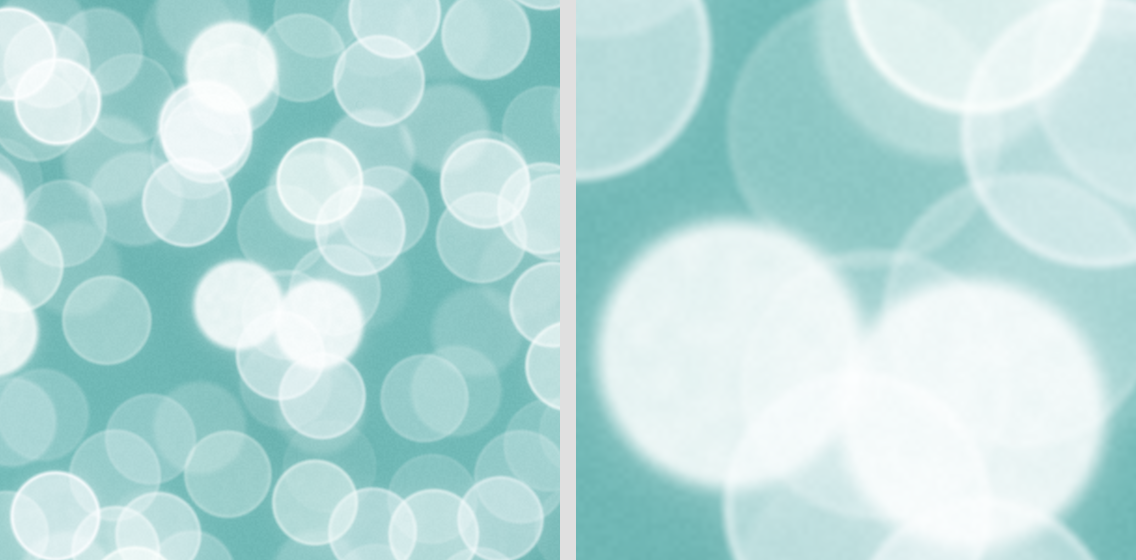
Left, the full canvas; right, a detail of the centre.
This background is drawn by a WebGL 2 fragment shader. Its source:

```glsl
#version 300 es
precision highp float;
// Out-of-focus light discs over a teal ground. Faint discs scatter on a
// jittered grid, bright ones lie above in overlapping clusters of two;
// each has a soft edge, a thin bright rim, a glow and mottled light inside.

uniform vec2 u_resolution;
out vec4 fragColor;

const float TAU = 6.2831853;

vec3 hash3(vec2 cell) {
    vec3 q = fract(vec3(cell.xyx) * vec3(0.1031, 0.1030, 0.0973));
    q += dot(q, q.yxz + 33.33);
    return fract((q.xxy + q.yzz) * q.zyx);
}

float valueNoise(vec2 p) {
    vec2 i = floor(p), f = fract(p);
    f = f * f * (3.0 - 2.0 * f);
    float low = mix(hash3(i).x, hash3(i + vec2(1, 0)).x, f.x);
    float high = mix(hash3(i + vec2(0, 1)).x, hash3(i + vec2(1, 1)).x, f.x);
    return mix(low, high, f.y);
}

// Blends one disc of light over the colour; power is its opacity.
vec3 addDisc(vec3 color, vec2 offset, float power, vec3 rnd, float pixel) {
    float radius = mix(0.077, 0.084, rnd.x);
    float edge = length(offset) - radius;
    if (edge > 0.08) return color;

    float softness = smoothstep(0.55, 1.0, rnd.y);
    float blur = max(mix(0.0035, 0.011, softness), pixel);
    float body = 1.0 - smoothstep(-blur, blur, edge);
    float ring = (edge + 0.004) / max(0.0035, pixel);
    float rim = exp(-ring * ring) * (1.0 - softness);
    float glow = exp(-max(edge, 0.0) / 0.012) * (1.0 - body);

    float mottle = valueNoise(offset * 70.0 + rnd.xy * 90.0) - 0.5;
    float alpha = body * power * (1.0 + 0.07 * mottle);
    alpha += rim * power * (0.15 + 0.35 * power) + glow * power * power * 0.38;

    // Small dust ring inside some of the discs
    vec2 speck = offset - 0.055 * vec2(cos(rnd.z * TAU), sin(rnd.z * TAU));
    float dust = (length(speck) - 0.0065) / max(0.0018, pixel);
    alpha -= 0.09 * power * exp(-dust * dust) * step(0.6, rnd.x);

    vec3 tint = mix(vec3(0.975, 1.0, 0.985), vec3(0.97, 0.985, 1.0), rnd.z);
    tint = mix(tint, vec3(1.0), power * power);
    return mix(color, tint, clamp(alpha, 0.0, 1.0));
}

void main() {
    float side = min(u_resolution.x, u_resolution.y);
    vec2 p = gl_FragCoord.xy / side;
    float pixel = 1.0 / side;

    // Teal ground with slow drifts of light
    vec3 color = vec3(0.415, 0.7, 0.69) + 0.035 * valueNoise(p * 4.0 + 7.0);

    // Faint discs
    for (int i = 0; i < 64; i++) {
        vec2 cell = vec2(i % 8, i / 8);
        vec3 place = hash3(cell + 17.0);
        vec3 look = hash3(cell + 53.0);
        vec2 center = (cell + 0.5 + 1.3 * (place.xy - 0.5)) * 0.145 - 0.08;
        float power = mix(0.08, 0.36, place.z);
        color = addDisc(color, p - center, power, look, pixel);
    }

    // Bright discs: two around each cluster anchor
    for (int i = 0; i < 32; i++) {
        int anchor = i / 2;
        vec2 cell = vec2(anchor % 4, anchor / 4);
        vec3 place = hash3(cell + 91.0);
        vec3 look = hash3(cell + vec2(131.0, 11.0 + 40.0 * float(i % 2)));
        vec2 center = (cell + 0.5 + 0.8 * (place.xy - 0.5)) * 0.29 - 0.08;
        float angle = TAU * place.z + 0.5 * TAU * float(i % 2);
        center += mix(0.045, 0.07, look.x) * vec2(cos(angle), sin(angle));
        float power = mix(0.45, 0.96, look.z * look.z);
        color = addDisc(color, p - center, power, look.yzx, pixel);
    }

    // Fine grain, weaker in the lights
    float grain = valueNoise(p * 300.0) - 0.5;
    color += grain * mix(0.035, 0.008, color.r);
    fragColor = vec4(clamp(color, 0.0, 1.0), 1.0);
}
```
